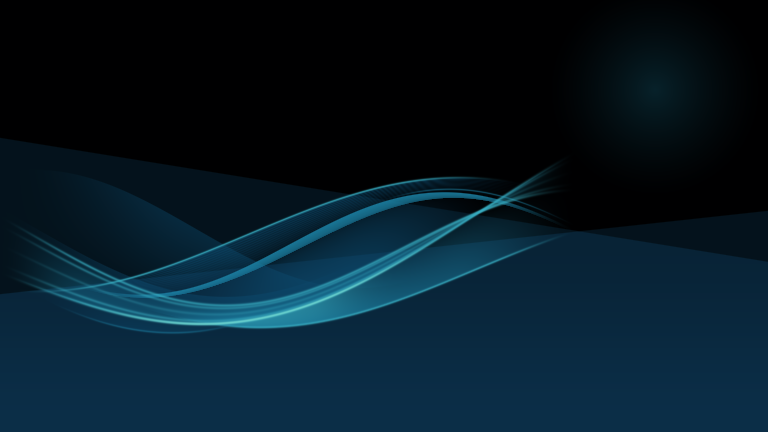
Give the GLSL for this background, as a Shadertoy shader.

```glsl
const vec3 NIGHT = vec3(0.0, 0.0, 0.004);
const vec3 SHADE = vec3(0.016, 0.072, 0.108);
const vec3 NAVY = vec3(0.031, 0.137, 0.212);
const vec3 NAVY_LOW = vec3(0.043, 0.180, 0.280);
const vec3 BLUE = vec3(0.05, 0.31, 0.46);
const vec3 TEAL = vec3(0.11, 0.52, 0.66);
const vec3 AQUA = vec3(0.22, 0.69, 0.77);
const vec3 FOAM = vec3(0.46, 0.86, 0.82);

// Tilted cosine: height of a curve at position t
float wave(float t, float base, float tilt, float amp, float freq, float crest) {
    return base + tilt * t + amp * cos(freq * (t - crest));
}

// Soft window along the ribbons
float span(float t, float start, float end, float soft) {
    return smoothstep(start, start + soft, t) * (1.0 - smoothstep(end - soft, end, t));
}

// Antialiased half plane, 1 below the edge
float below(float y, float edge, float aa) {
    return clamp((edge - y) / aa + 0.5, 0.0, 1.0);
}

// Sheet between two curves, strongest at the first one
float sheet(float y, float strong, float weak, float falloff, float aa) {
    float inside = min(y - min(strong, weak), max(strong, weak) - y);
    float s = clamp(abs(y - strong) / max(abs(weak - strong), 0.0001), 0.0, 1.0);
    return clamp(inside / aa + 0.5, 0.0, 1.0) * pow(1.0 - s, falloff);
}

// Thin bright strand
float strand(float y, float center, float width) {
    float d = (y - center) / width;
    return exp(-d * d);
}

vec3 backdrop(vec2 uv, float aspect, float aa) {
    // Round glow in the dark sky
    vec2 toGlow = (uv - vec2(0.853, 0.792)) * vec2(aspect, 1.0);
    float glow = pow(max(1.0 - length(toGlow) / 0.25, 0.0), 1.4);
    vec3 col = NIGHT + vec3(0.028, 0.13, 0.16) * glow;

    // Two crossing slopes; their overlap is the lighter floor
    float falling = below(uv.y, mix(0.681, 0.394, uv.x), aa);
    float rising = below(uv.y, mix(0.319, 0.512, uv.x), aa);
    vec3 ground = mix(NAVY_LOW, NAVY, smoothstep(0.0, 0.45, uv.y));
    col = mix(col, SHADE, max(falling, rising));
    return mix(col, ground, falling * rising);
}

void mainImage(out vec4 fragColor, in vec2 fragCoord) {
    vec2 uv = fragCoord / iResolution.xy;
    float aa = 1.2 / iResolution.y;
    float y = uv.y;
    float t = uv.x / 0.75;
    vec3 col = backdrop(uv, iResolution.x / iResolution.y, aa);

    // Guide curves
    float arch = wave(t, 0.457, 0.0, 0.132, 4.25, 0.80);
    float belt = wave(t, 0.431, 0.0, 0.117, 5.9, 0.78);
    float sweep = wave(t, 0.368, 0.174, 0.185, 3.75, -0.419);
    float swell = wave(t, 0.456, -0.042, -0.147, 4.9, 0.38);
    float keel = wave(t, 0.375, 0.0, -0.133, 4.2, 0.45);
    float veil = wave(t, 0.470, 0.0, 0.137, 5.6, 0.06);
    float hull = wave(t, 0.4375, 0.0, -0.208, 4.0, 0.30);
    float core = exp(-pow((t - 0.48) / 0.22, 2.0));

    // Faint sheets at the left
    col = mix(col, BLUE, 0.38 * sheet(y, veil, swell, 0.9, aa) * span(t, 0.02, 0.75, 0.30));
    col = mix(col, BLUE, 0.40 * sheet(y, swell + 0.02, hull, 0.7, aa) * span(t, 0.0, 0.65, 0.25));
    col = mix(col, BLUE, 0.35 * sheet(y, hull, sweep, 0.5, aa) * span(t, 0.05, 0.5, 0.2));

    // Arch sheet with fine threads
    float archSheet = sheet(y, arch, belt, 0.8, aa) * span(t, 0.12, 0.93, 0.22);
    float threads = 0.85 + 0.15 * sin(95.0 * (y - arch) / max(abs(arch - belt), 0.02));
    col = mix(col, BLUE, 0.60 * archSheet * threads);

    // Body of the wave
    float body = sheet(y, sweep, belt, 0.45, aa) * span(t, 0.25, 0.88, 0.28);
    col = mix(col, BLUE, 0.70 * body);
    float bowl = sheet(y, keel, swell, 0.7, aa) * span(t, 0.22, 1.0, 0.22);
    col = mix(col, TEAL, bowl * (0.40 + 0.40 * core));
    float heart = sheet(y, sweep, keel, 0.4, aa) * span(t, 0.25, 0.72, 0.18);
    col = mix(col, AQUA, 0.55 * heart * core);

    // Solid belt, thickest on the rise
    float halfWidth = 0.003 + 0.009 * exp(-pow((t - 0.58) / 0.22, 2.0));
    float beltMask = sheet(y, belt + halfWidth, belt - halfWidth, 0.15, aa);
    col = mix(col, TEAL, 0.85 * beltMask * span(t, 0.12, 1.0, 0.18));
    col = mix(col, TEAL, 0.5 * strand(y, belt + 0.014, 0.002) * span(t, 0.65, 1.0, 0.12));

    // Twisted ribbon and its strands
    float twist = span(t, 0.0, 1.0, 0.16);
    col = mix(col, TEAL, 0.38 * sheet(y, sweep, swell, 0.6, aa) * twist);
    for (int i = 0; i < 5; i++) {
        float f = float(i) / 4.0;
        float line = mix(sweep, swell, f * f * (3.0 - 2.0 * f));
        float strength = mix(0.25, 0.65, abs(2.0 * f - 1.0));
        col = mix(col, AQUA, strength * strand(y, line, 0.0035) * twist);
    }

    // Bright rims
    col = mix(col, AQUA, 0.75 * strand(y, arch, 0.0026) * span(t, 0.02, 0.90, 0.22));
    col = mix(col, AQUA, 0.70 * strand(y, keel, 0.0030) * span(t, 0.30, 1.0, 0.15));
    col = mix(col, TEAL, 0.45 * strand(y, hull, 0.0025) * span(t, 0.08, 0.45, 0.15));
    col = mix(col, FOAM, 0.75 * strand(y, sweep, 0.0032) * span(t, 0.10, 0.80, 0.25));

    fragColor = vec4(col, 1.0);
}
```
